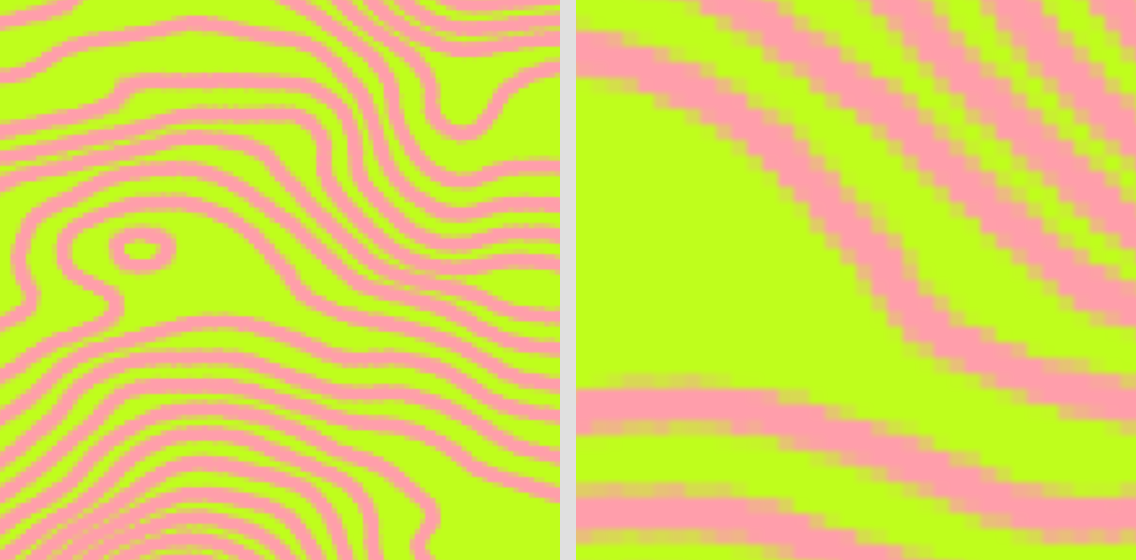
Left: the whole. Right: its middle third, enlarged.
A WebGL 1 fragment shader for this pattern:

```glsl
precision highp float;

uniform vec2 u_resolution;

const vec3 LIME = vec3(0.75, 0.995, 0.11);
const vec3 PINK = vec3(1.0, 0.62, 0.67);

const float CELLS = 108.0;             // mosaic cells across the canvas
const float CELL_BLEND = 0.32;         // half width of the blend between cells
const float LINES = 10.0;              // contour lines over the canvas height
const float HALF_WIDTH = 0.0137;       // half thickness of a line
const float EDGE = 0.0062;             // half width of a line's soft edge
const float EDGE_GRAIN = 0.003;        // per-cell roughness of the edge
const float MIN_SLOPE = 4.0;           // keeps lines thin on flat ground
const vec2 RELIEF_SCALE = vec2(2.5, 4.3);
const float RELIEF = 2.7;              // height of the irregular relief, in lines
const float FINE_RELIEF = 0.34;        // share of the finer relief
const float ARCH = 0.58;               // bulge at the lower left
const float SHELF = 0.34;              // step at the upper right

float hash(vec2 p) {
  vec3 q = fract(vec3(p.xyx) * 0.1031);
  q += dot(q, q.yzx + 33.33);
  return fract((q.x + q.y) * q.z);
}

float valueNoise(vec2 p) {
  vec2 i = floor(p);
  vec2 f = p - i;
  f = f * f * f * (f * (f * 6.0 - 15.0) + 10.0);
  vec2 e = vec2(0.0, 1.0);
  return mix(mix(hash(i), hash(i + e.yx), f.x),
             mix(hash(i + e.xy), hash(i + e.yy), f.x), f.y);
}

// Height of the terrain, counted in contour lines
float terrain(vec2 p) {
  float across = (p.x - 0.34) / 0.27;
  float arch = ARCH * exp(-across * across - 1.8 * p.y);
  float shelf = SHELF * smoothstep(0.52, 0.86, p.x) * smoothstep(0.3, 0.85, p.y);
  vec2 q = p * RELIEF_SCALE + 17.3;
  float relief = valueNoise(q) + FINE_RELIEF * valueNoise(q * 2.1 + 5.7);
  return LINES * (p.y - arch + shelf) + RELIEF * relief;
}

// Pink coverage of one mosaic cell
float cellCoverage(vec2 cell) {
  vec2 p = (cell + 0.5) / CELLS;
  vec2 h = vec2(0.5 / CELLS, 0.0);
  float level = terrain(p);
  vec2 slope = vec2(terrain(p + h.xy) - terrain(p - h.xy),
                    terrain(p + h.yx) - terrain(p - h.yx)) * CELLS;
  float dist = abs(fract(level) - 0.5) / max(length(slope), MIN_SLOPE);
  dist += EDGE_GRAIN * (hash(cell + 71.0) - 0.5);
  return 1.0 - smoothstep(HALF_WIDTH - EDGE, HALF_WIDTH + EDGE, dist);
}

void main() {
  vec2 uv = gl_FragCoord.xy / min(u_resolution.x, u_resolution.y);

  // Blend the four nearest cells over a narrow seam
  vec2 grid = uv * CELLS - 0.5;
  vec2 cell = floor(grid);
  vec2 blend = smoothstep(0.5 - CELL_BLEND, 0.5 + CELL_BLEND, grid - cell);
  vec2 e = vec2(0.0, 1.0);
  float low = mix(cellCoverage(cell), cellCoverage(cell + e.yx), blend.x);
  float high = mix(cellCoverage(cell + e.xy), cellCoverage(cell + e.yy), blend.x);

  gl_FragColor = vec4(mix(LIME, PINK, mix(low, high, blend.y)), 1.0);
}
```
